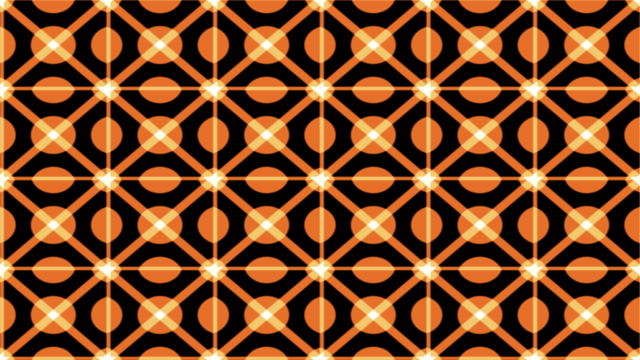
Write a Shadertoy shader that draws this pattern.

```glsl
// Lattice of glowing orange bands and discs on black, six cells by four.
// Each cell adds up soft layers (discs, diagonals, grid lines); the number of
// overlapping layers picks the colour, from black through orange to white.

const vec2 CELLS = vec2(6.0, 4.0);      // whole repeats, so the canvas tiles
const float DISC_RADIUS = 0.211;        // lengths below are in cell units
const float DISC_SPACING = 0.564;       // over half a cell: outer discs get clipped
const float DIAGONAL_HALF = 0.042;
const float LINE_HALF = 0.019;
const float LINE_OFFSET = 0.017;        // grid lines sit just inside the cell
const float SOFTNESS = 0.013;

const vec3 BLACK = vec3(0.008, 0.0, 0.0);
const vec3 ORANGE = vec3(0.90, 0.435, 0.16);
const vec3 YELLOW = vec3(0.955, 0.79, 0.43);
const vec3 WHITE = vec3(1.0, 0.995, 0.94);

// Coverage of a shape from its signed distance.
float cover(float dist, float soft) {
    return 1.0 - smoothstep(-soft, soft, dist);
}

// Three by three discs around the cell centre, folded into one quadrant.
float discDistance(vec2 p) {
    vec2 q = abs(p);
    return length(min(q, abs(q - DISC_SPACING))) - DISC_RADIUS;
}

// Colour for a number of overlapping layers.
vec3 glow(float layers) {
    vec3 colour = mix(BLACK, ORANGE, clamp(layers, 0.0, 1.0));
    colour = mix(colour, YELLOW, clamp(layers - 1.0, 0.0, 1.0));
    return mix(colour, WHITE, clamp(layers - 2.0, 0.0, 1.0));
}

void mainImage(out vec4 fragColor, in vec2 fragCoord) {
    vec2 uv = fragCoord / iResolution.xy * CELLS;
    vec2 p = fract(uv) - 0.5;
    float soft = max(SOFTNESS, 0.5 * CELLS.y / iResolution.y);

    float layers = cover(discDistance(p), soft);

    // Both diagonals, as distances across the band
    vec2 diagonal = abs(vec2(p.x - p.y, p.x + p.y)) * inversesqrt(2.0);
    // Wrap at the corners so that the bands meet those of neighbouring cells
    diagonal = min(diagonal, abs(diagonal - sqrt(0.5)));
    layers += cover(diagonal.x - DIAGONAL_HALF, soft);
    layers += cover(diagonal.y - DIAGONAL_HALF, soft);

    // Upright and level grid lines
    vec2 line = abs(fract(uv - LINE_OFFSET + 0.5) - 0.5) - LINE_HALF;
    layers += cover(line.x, soft) + cover(line.y, soft);

    fragColor = vec4(glow(layers), 1.0);
}
```
